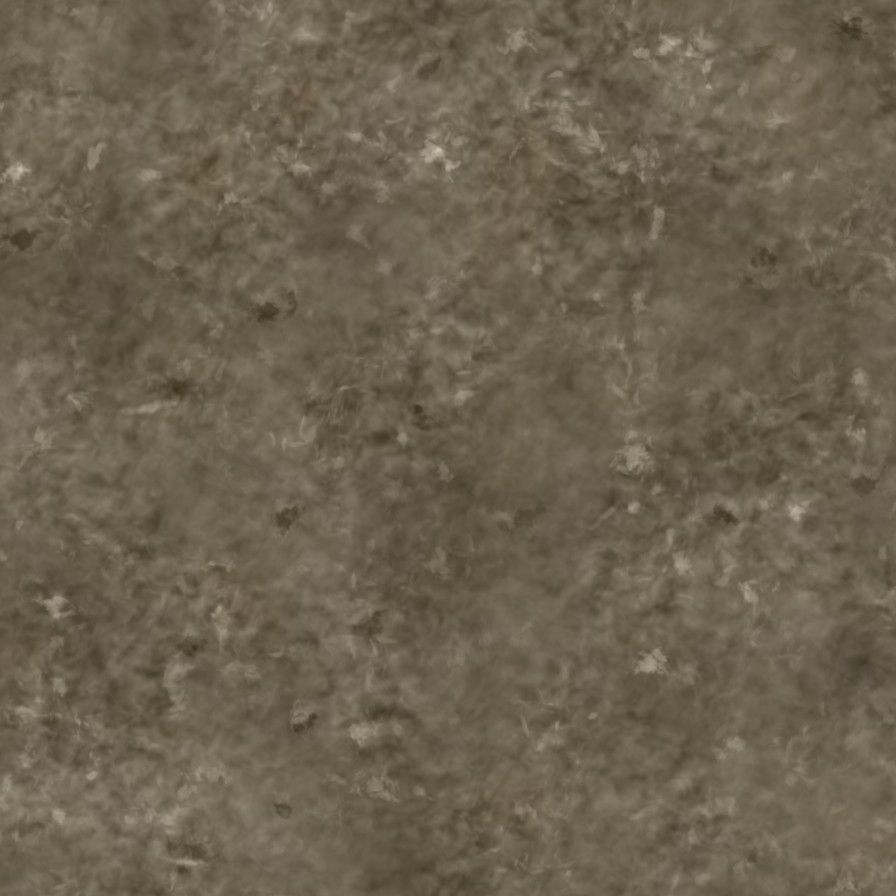
Write a Shadertoy shader that draws this texture.

```glsl
// Soft, crumbly olive-brown soil with pale flecks, dark pits and a few straw slivers.

#define BASE_COLOR vec3(0.414, 0.374, 0.302)
#define PATCH_SCALE 5.0
#define GRAIN_SCALE 42.0
#define PATCH_CONTRAST 0.105
#define GRAIN_CONTRAST 0.115
#define RELIEF_CONTRAST 0.085
#define CRUMB_LIGHT 0.13
#define FLECK_LIGHT 0.17
#define PIT_DARK 0.14
#define STRAW_LIGHT 0.17

vec2 hash22(vec2 p) {
    vec3 q = fract(p.xyx * vec3(0.1031, 0.1030, 0.0973));
    q += dot(q, q.yzx + 33.33);
    return fract((q.xx + q.yz) * q.zy);
}

float cornerSlope(vec2 cell, vec2 corner, vec2 local) {
    return dot(hash22(cell + corner + 100.0) * 2.0 - 1.0, local - corner);
}

// Gradient noise, centred on zero.
float noise(vec2 p) {
    vec2 cell = floor(p), f = fract(p);
    vec2 w = f * f * f * (f * (f * 6.0 - 15.0) + 10.0);
    float low = mix(cornerSlope(cell, vec2(0, 0), f), cornerSlope(cell, vec2(1, 0), f), w.x);
    float high = mix(cornerSlope(cell, vec2(0, 1), f), cornerSlope(cell, vec2(1, 1), f), w.x);
    return mix(low, high, w.y);
}

float fbm(vec2 p) {
    float sum = 0.0, amplitude = 1.0;
    for (int i = 0; i < 3; i++) {
        sum += amplitude * noise(p);
        p = mat2(0.8, 0.6, -0.6, 0.8) * p * 1.95 + 11.7;
        amplitude *= 0.55;
    }
    return sum;
}

// Ragged soft ellipses, one per chosen grid cell; size is a fraction of a cell.
float scatter(vec2 p, float cells, float chance, float size, float aspect,
              float tilt, float raggedness, float seed) {
    vec2 g = p * cells, home = floor(g);
    float wobble = raggedness * fbm(p * 62.0 + seed);
    float mask = 0.0;
    for (int y = -1; y <= 1; y++)
    for (int x = -1; x <= 1; x++) {
        vec2 cell = home + vec2(x, y);
        vec2 place = hash22(cell + seed);
        vec2 kind = hash22(cell + seed + 57.0);
        vec2 look = hash22(cell + seed + 131.0);
        float angle = (look.x - 0.5) * tilt;
        float c = cos(angle), s = sin(angle);
        vec2 d = mat2(c, -s, s, c) * (g - cell - 0.15 - 0.7 * place);
        float r = length(d * vec2(1.0, aspect)) / (size * mix(0.5, 1.2, kind.y));
        float blob = 1.0 - smoothstep(0.1, 1.15, r + wobble);
        mask = max(mask, blob * step(kind.x, chance) * mix(0.4, 1.0, look.y));
    }
    return mask;
}

void mainImage(out vec4 fragColor, in vec2 fragCoord) {
    vec2 uv = fragCoord / iResolution.y;

    // Bend the domain so the crumbs become irregular.
    vec2 p = uv + 0.012 * vec2(noise(uv * 11.0), noise(uv * 11.0 + 31.0));
    p += 0.005 * vec2(noise(uv * 43.0 + 7.0), noise(uv * 43.0 + 53.0));

    // Broad patches, some smooth and some crumbly.
    float patches = fbm(p * PATCH_SCALE + 3.0) + 0.5 * noise(p * 15.0 + 23.0);
    float rough = mix(0.6, 1.25, smoothstep(-0.3, 0.3, fbm(uv * 4.0 + 71.0)));

    // Grain and relief lit from above.
    float grain = fbm(p * GRAIN_SCALE);
    vec2 lightStep = vec2(-0.0012, 0.0032);
    float relief = fbm((p - lightStep) * 32.0 + 19.0) - fbm((p + lightStep) * 32.0 + 19.0);

    // Clusters of pale crumbs, in upright and in level streaks.
    float upright = fbm(p * vec2(64.0, 38.0) + 41.0);
    float level = fbm(p * vec2(34.0, 58.0) + 167.0);
    float cluster = smoothstep(-0.15, 0.4, fbm(p * 9.0 + 83.0));
    float crumbs = cluster * smoothstep(0.12, 0.62, max(upright, level));

    float light = patches * PATCH_CONTRAST;
    light += rough * (grain * GRAIN_CONTRAST + relief * RELIEF_CONTRAST + crumbs * CRUMB_LIGHT);

    // Pale flecks, large and small.
    float flecks = scatter(p, 13.0, 0.24, 0.26, 1.5, 3.0, 1.6, 211.0);
    float specks = scatter(p, 28.0, 0.16, 0.36, 1.6, 6.3, 1.4, 307.0);
    light += FLECK_LIGHT * rough * max(flecks, specks * 0.7);

    // Dark pits, each with a pale lip above it.
    float pits = scatter(p, 8.0, 0.34, 0.20, 1.6, 1.6, 1.3, 401.0);
    float lips = scatter(p - vec2(0.0, 0.014), 8.0, 0.34, 0.20, 1.6, 1.6, 1.3, 401.0);
    light += 0.07 * lips * (1.0 - pits) - PIT_DARK * pits;

    // Sparse straw slivers.
    float straw = scatter(p, 4.0, 0.18, 0.12, 6.0, 2.4, 0.6, 503.0);
    light += STRAW_LIGHT * straw;

    // Warm and olive drift, with a little rust.
    float warmth = fbm(uv * 6.0 + 97.0);
    float rust = scatter(p, 5.0, 0.12, 0.14, 1.3, 3.0, 1.3, 601.0);
    vec3 soil = BASE_COLOR + light;
    soil += vec3(0.010, -0.001, -0.018) * warmth + vec3(0.025, -0.008, -0.016) * rust;
    fragColor = vec4(clamp(soil, 0.0, 1.0), 1.0);
}
```
